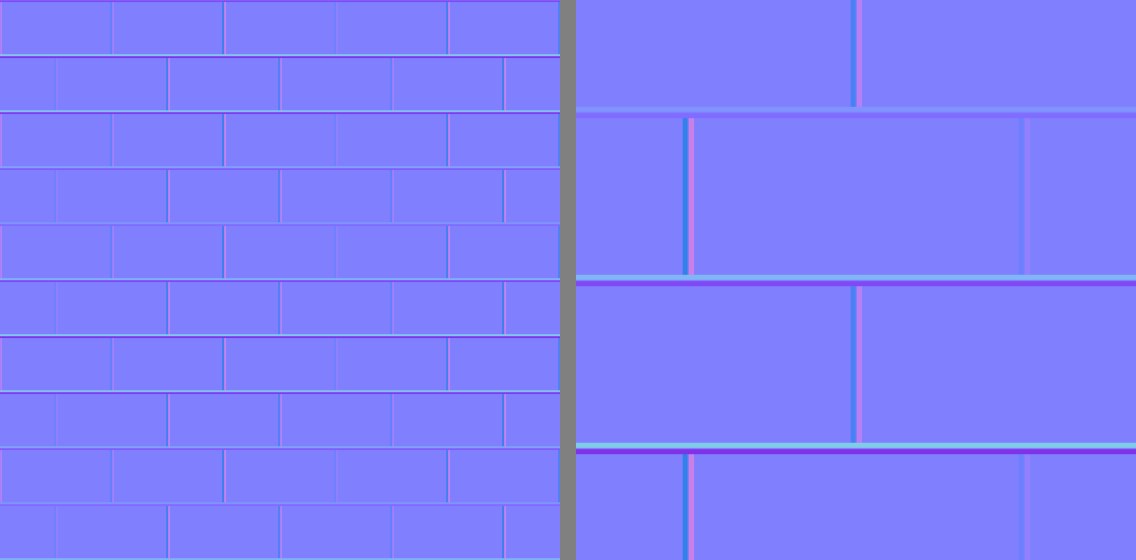
Left, the full canvas; right, a detail of the centre.
Write a WebGL 2 fragment shader that draws this texture map.

```glsl
#version 300 es
precision highp float;
// Tangent-space normal map of a running-bond brick wall with thin bevelled joints.

uniform vec2 u_resolution;
out vec4 fragColor;

const float GRID = 10.0;           // joint spacing is a tenth; bricks are two tenths wide
const float BEVEL_INNER = 0.0004;  // flat floor of the joint, half width
const float BEVEL_OUTER = 0.0034;  // where the bevel meets the brick face

// Share of a pixel-wide window around t that lies on the bevel.
float bevelCoverage(float t, float pixel) {
    float low = max(t - 0.5 * pixel, BEVEL_INNER);
    float high = min(t + 0.5 * pixel, BEVEL_OUTER);
    return clamp((high - low) / pixel, 0.0, 1.0);
}

// Opposite slopes on the two sides of a joint.
float bevelSlope(float d, float pixel) {
    return bevelCoverage(d, pixel) - bevelCoverage(-d, pixel);
}

// Joint depth varies in a cycle of five, so it wraps after ten joints.
float jointStrength(float index) {
    float strengths[5] = float[5](0.43, 0.15, 0.27, 0.54, 0.60);
    return strengths[int(mod(index + 0.5, 5.0))];
}

void main() {
    vec2 pixel = 1.0 / u_resolution;
    vec2 uv = gl_FragCoord.xy * pixel + vec2(-0.0002, 0.0003);

    // Horizontal joints
    float bedIndex = round(uv.y * GRID);
    float bedDistance = uv.y - bedIndex / GRID;
    float slopeY = jointStrength(bedIndex) * bevelSlope(bedDistance, pixel.y);

    // Vertical joints, shifted by half a brick on alternate rows
    float shift = 1.0 - mod(floor(uv.y * GRID), 2.0);
    float headIndex = 2.0 * round((uv.x * GRID - shift) * 0.5) + shift;
    float headDistance = uv.x - headIndex / GRID;
    float slopeX = jointStrength(headIndex) * bevelSlope(headDistance, pixel.x);

    // Vertical joints stop at the horizontal ones
    slopeX *= clamp((abs(bedDistance) - BEVEL_OUTER) / pixel.y + 0.5, 0.0, 1.0);

    // Pack the unit normal into colour
    vec2 slope = vec2(slopeX, slopeY);
    vec3 normal = vec3(slope, sqrt(1.0 - dot(slope, slope)));
    fragColor = vec4(normal * 0.5 + 0.5, 1.0);
}
```
